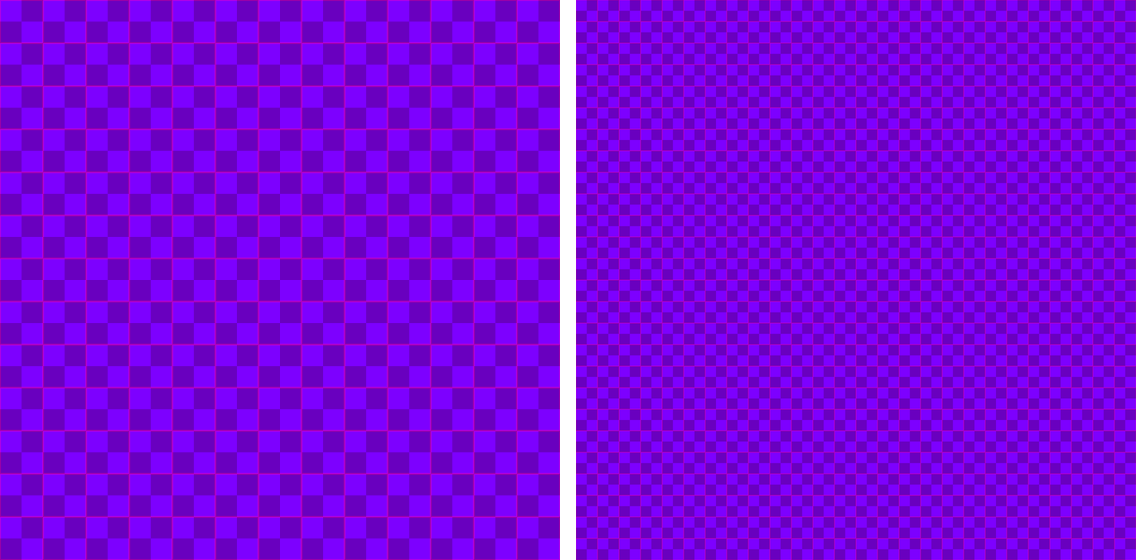
Left: one tile. Right: repeated 2 by 2.
Give the GLSL for this pattern, as a WebGL 1 fragment shader.

```glsl
precision highp float;
// Violet two-by-two checker tiles separated by thin, soft magenta grid lines.

uniform vec2 u_resolution;

const float REPEATS = 13.0;
const float LINE_HALF_WIDTH = 0.04; // fraction of one tile
const vec3 DARK_VIOLET = vec3(0.41, 0.0, 0.75);
const vec3 BRIGHT_VIOLET = vec3(0.49, 0.0, 1.0);
const vec3 LINE_TINT = vec3(0.24, 0.0, -0.11); // added at the line centre

// Smoothed checker: 1 in the top-left and bottom-right squares of each tile.
float checker(vec2 p, vec2 pixel) {
  vec2 edge = abs(fract(p + 0.25) - 0.5) - 0.25;
  vec2 side = clamp(2.0 * edge / pixel, -1.0, 1.0);
  return 0.5 - 0.5 * side.x * side.y;
}

// Soft lines centred on the tile borders.
float gridLines(vec2 p, vec2 pixel) {
  vec2 toBorder = 0.5 - abs(fract(p) - 0.5);
  vec2 reach = max(vec2(LINE_HALF_WIDTH), pixel);
  vec2 glow = 1.0 - smoothstep(vec2(0.0), reach, toBorder);
  return max(glow.x, glow.y);
}

void main() {
  vec2 p = gl_FragCoord.xy / u_resolution * REPEATS;
  vec2 pixel = REPEATS / u_resolution;

  vec3 color = mix(DARK_VIOLET, BRIGHT_VIOLET, checker(p, pixel));
  color += LINE_TINT * gridLines(p, pixel);

  gl_FragColor = vec4(color, 1.0);
}
```
